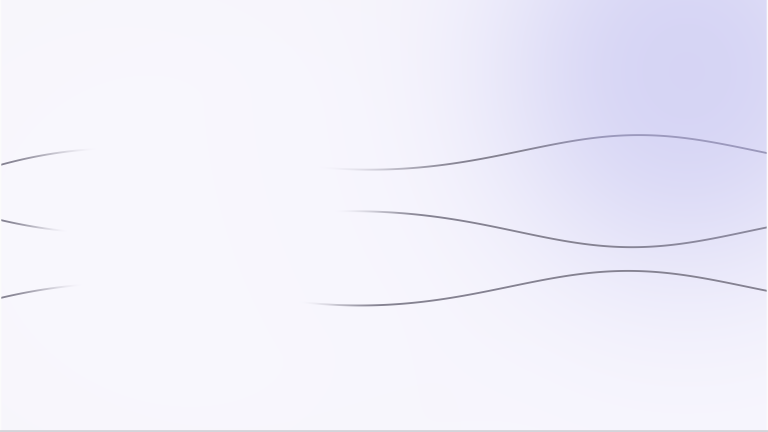
A Shadertoy shader for this background:

```glsl
// Pale backdrop with a lavender glow at upper right and three thin fading waves.

// Lengths are fractions of the canvas height; the design is 16:9.
const float ASPECT = 16.0 / 9.0;
const float PI = 3.14159;

const vec3 PAPER = vec3(0.974, 0.969, 0.994);
const vec3 WARM_EDGE = vec3(0.968, 0.960, 0.980);
const vec3 LAVENDER = vec3(0.838, 0.833, 0.958);
const vec3 INK = vec3(0.52, 0.51, 0.57);
const vec3 INK_IN_GLOW = vec3(0.61, 0.60, 0.74);
const vec3 FRAME = vec3(0.80, 0.80, 0.82);

const vec2 GLOW_CENTER = vec2(1.590, 0.835);
const vec2 GLOW_RADIUS = vec2(0.44, 0.470);
const float GLOW_FALLOFF = 2.5;
const float HAZE_STRENGTH = 0.12;
const float LINE_HALF_WIDTH = 0.0022;
const float FRAME_HALF_WIDTH = 0.0018;
const float MARGIN = 0.0030;

struct Wave {
    vec2 crest;     // crest x, mean height
    float halfSpan; // distance from crest to trough
    vec2 swing;     // amplitude of first and second harmonic
    vec2 fadeIn;    // x where the wave appears, x where it is solid
    vec3 tail;      // left stub: height, slope, curvature
    float tailEnd;  // x where the left stub vanishes
};

const Wave WAVES[3] = Wave[3](
    Wave(vec2(1.479, 0.645), 0.622, vec2(0.040, 0.0023), vec2(0.73, 1.10),
         vec3(0.618, 0.277, -0.497), 0.230),
    Wave(vec2(1.463, 0.473), 0.653, vec2(-0.0417, -0.0035), vec2(0.77, 1.00),
         vec3(0.491, -0.236, 0.445), 0.162),
    Wave(vec2(1.454, 0.331), 0.620, vec2(0.040, 0.0019), vec2(0.69, 0.89),
         vec3(0.310, 0.238, -0.406), 0.196));

// Coverage of a stroke at distance d from its centre.
float stroke(float d, float halfWidth, float pixel) {
    return clamp((halfWidth - abs(d)) / pixel + 0.5, 0.0, 1.0);
}

float waveHeight(Wave w, float x) {
    float phase = PI * (x - w.crest.x) / w.halfSpan;
    return w.crest.y + w.swing.x * cos(phase) + w.swing.y * cos(2.0 * phase);
}

float tailHeight(Wave w, float x) {
    return w.tail.x + x * (w.tail.y + x * w.tail.z);
}

float waveCoverage(Wave w, vec2 p, float pixel) {
    float body = stroke(p.y - waveHeight(w, p.x), LINE_HALF_WIDTH, pixel)
               * smoothstep(w.fadeIn.x, w.fadeIn.y, p.x);
    float tail = stroke(p.y - tailHeight(w, p.x), LINE_HALF_WIDTH, pixel)
               * (1.0 - smoothstep(0.0, w.tailEnd, p.x));
    return max(body, tail);
}

float glowAmount(vec2 p) {
    float d = length((p - GLOW_CENTER) / GLOW_RADIUS);
    float core = exp(-pow(d, GLOW_FALLOFF));
    float haze = HAZE_STRENGTH * exp(-0.3 * d * d);
    return core + haze * (1.0 - core);
}

void mainImage(out vec4 fragColor, in vec2 fragCoord) {
    vec2 p = fragCoord / iResolution.xy * vec2(ASPECT, 1.0);
    float pixel = 1.0 / iResolution.y;

    // Paper, slightly warmer around the clear left centre
    float rim = length((p - vec2(0.55, 0.47)) / vec2(0.75, 0.6));
    float warmth = smoothstep(0.5, 1.1, rim) * (1.0 - smoothstep(0.7, 1.3, p.x));
    vec3 color = mix(PAPER, WARM_EDGE, 0.6 * warmth);

    // Lavender glow
    float glow = glowAmount(p);
    color = mix(color, LAVENDER, glow);

    // Waves, tinted where they cross the glow
    vec3 ink = mix(INK, INK_IN_GLOW, smoothstep(0.4, 0.9, glow));
    for (int i = 0; i < 3; i++) {
        color = mix(color, ink, waveCoverage(WAVES[i], p, pixel));
    }

    // Frame: white side margins and a clear base line
    float sideDistance = min(p.x, ASPECT - p.x);
    float margin = clamp((MARGIN - sideDistance) / pixel + 0.5, 0.0, 1.0);
    color = mix(color, vec3(0.985), margin);
    float base = stroke(p.y - 0.0022, FRAME_HALF_WIDTH, pixel);
    color = mix(color, FRAME, base);

    fragColor = vec4(color, 1.0);
}
```
